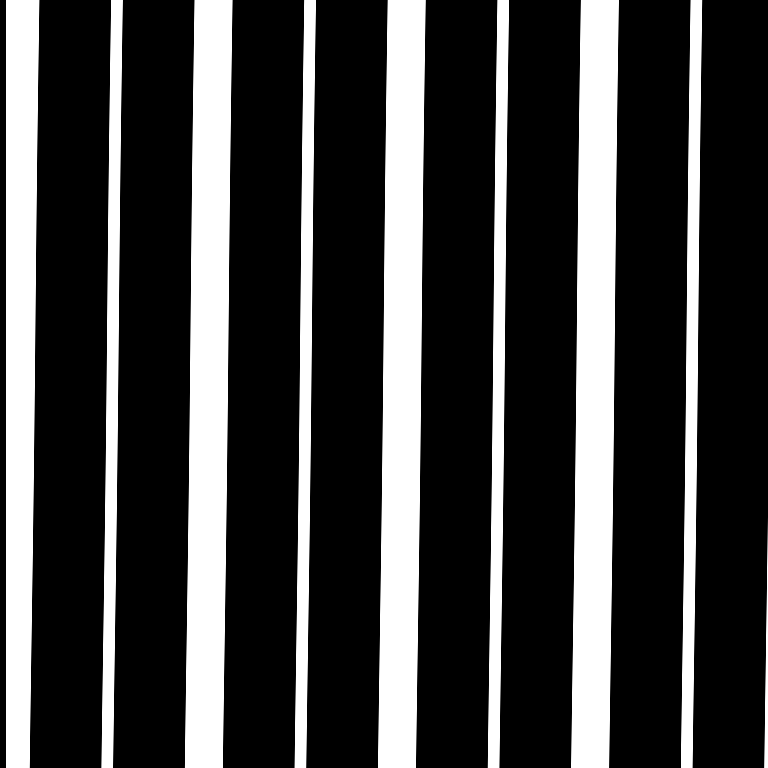
Give the GLSL for this pattern, as a WebGL 1 fragment shader.

```glsl
precision highp float;

// Near-vertical white stripes, alternately thin and wide, on a black ground.
// Stripes lean right toward the top along a slightly wavy line, and repeat
// through fract(); a narrow upright black margin covers the left side.

uniform vec2 u_resolution;

#define PERIOD 0.2515        // one thin stripe plus one wide stripe
#define FIRST_THIN 0.1523    // centre of the first thin stripe at the top
#define THIN_WIDTH 0.0153
#define WIDE_WIDTH 0.0496
#define LEAN 0.0123          // leftward drift from top to bottom
#define WAVE_HEIGHT 0.00036
#define WAVE_LENGTH 0.833
#define MARGIN 0.0078
#define EDGE_PIXELS 0.7      // width of the smoothed edge

const float TAU = 6.2831853;
const vec3 GROUND = vec3(0.0);
const vec3 STRIPE = vec3(1.0);

// Coverage of a shape from its signed distance (negative inside).
float coverage(float dist) {
  return clamp(0.5 - dist * u_resolution.x / EDGE_PIXELS, 0.0, 1.0);
}

// Signed distance to a stripe repeated at every whole period.
float stripeDistance(float x, float width) {
  float toCentre = abs(fract(x / PERIOD + 0.5) - 0.5) * PERIOD;
  return toCentre - 0.5 * width;
}

// Horizontal drift at a given depth below the top.
float drift(float depth) {
  return LEAN * depth + WAVE_HEIGHT * sin(TAU * depth / WAVE_LENGTH);
}

void main() {
  vec2 uv = gl_FragCoord.xy / u_resolution;
  float x = uv.x - FIRST_THIN + drift(1.0 - uv.y);

  // Wide stripes lie midway between the thin ones.
  float thin = stripeDistance(x, THIN_WIDTH);
  float wide = stripeDistance(x - 0.5 * PERIOD, WIDE_WIDTH);
  float ink = coverage(min(thin, wide));

  // Upright margin.
  ink *= coverage(MARGIN - uv.x);

  gl_FragColor = vec4(mix(GROUND, STRIPE, ink), 1.0);
}
```
